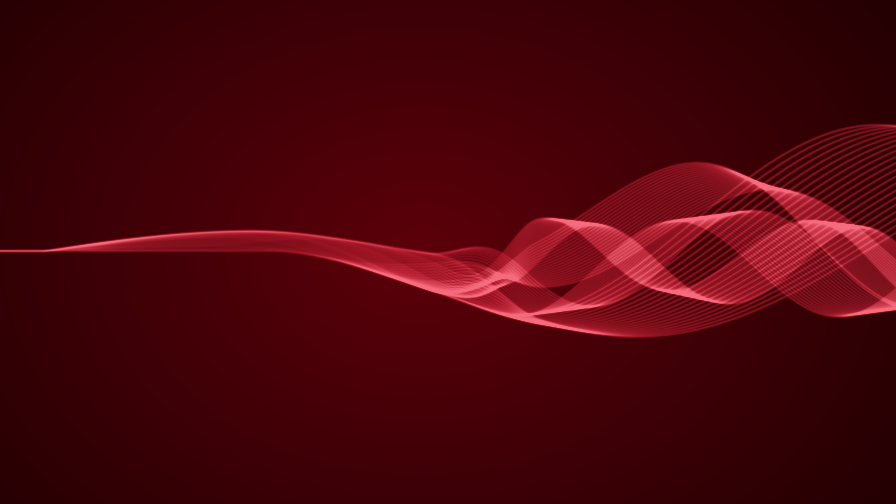
Give the GLSL for this background, as a WebGL 2 fragment shader.

```glsl
#version 300 es
precision highp float;
// Glowing red strands: one thin thread widens into a ribbon and unfurls into woven wave sheets.

uniform vec2 u_resolution;
out vec4 fragColor;

const float PI = 3.14159265;
const int SHEETS = 4;
const int STRANDS = 21;              // strands in each sheet
const float AXIS = 0.502;            // height of the starting thread
const float LINE_WIDTH = 0.0022;     // gaussian radius, in canvas heights
const float THREAD_INK = 0.025;      // ink per strand: thread, ribbon, sheets
const float RIBBON_INK = 0.10;
const float SHEET_INK = 0.68;
const vec2 GLOW_CENTER = vec2(0.47, 0.50);
const vec2 GLOW_SCALE = vec2(1.0, 0.75);
const float GLOW_RADIUS = 0.62;
const vec3 BACK_BRIGHT = vec3(0.36, 0.0, 0.038);
const vec3 BACK_DARK = vec3(0.145, 0.0, 0.010);
const vec3 STRAND_RED = vec3(0.82, 0.14, 0.22);
const vec3 STRAND_PINK = vec3(1.0, 0.49, 0.56);

// Unit wave with its low point at "trough" and its crest "halfPeriod" further on.
float wave(float x, float trough, float halfPeriod) {
    return -cos(PI * (x - trough) / halfPeriod);
}

// Twisted ribbon: strands roll between its upper and lower edges.
float ribbon(float x, float t, float sheet) {
    float rise = sin(0.5 * PI * clamp((x - 0.05) / 0.235, 0.0, 1.0));
    float top = 0.04 * rise - 0.055 * smoothstep(0.28, 0.56, x);
    float bottom = -0.12 * smoothstep(0.30, 0.60, x);
    float roll = PI * t + sheet + 4.0 * smoothstep(0.2, 0.6, x);
    return mix(bottom, top, 0.5 - 0.5 * cos(roll));
}

// Broad sheet: the deep lower bow sweeping to the high right crest.
float sweepSheet(float x, float t) {
    float swing = wave(x, mix(0.71, 0.57, t), mix(0.55, 0.41, t));
    return mix(0.02, 0.06, t) + 0.19 * swing;
}

// Quick ripples through the middle of the weave.
float rippleSheet(float x, float t) {
    float growth = smoothstep(0.62, 0.95, x);
    float swing = wave(x, 0.492 + 0.055 * t, 0.118 + 0.02 * growth);
    return -0.025 * growth - 0.012 * t + mix(0.065, 0.085, growth) * swing;
}

// Upper hump that falls into the right side.
float humpSheet(float x, float t) {
    float fall = smoothstep(0.76, 0.98, x);
    float swing = wave(x, 0.53 + 0.075 * t, 0.255);
    return mix(0.08 - 0.055 * t, 0.0, fall) + mix(0.096, 0.125, fall) * swing;
}

// Lower folds that bound the weave at the right.
float foldSheet(float x, float t) {
    return -0.035 + 0.02 * t + 0.095 * wave(x, 0.575 + 0.085 * t, 0.18);
}

// Strand height above the axis.
float strandHeight(int sheet, float x, float t) {
    float spread;
    if (sheet == 0) spread = sweepSheet(x, t);
    else if (sheet == 1) spread = rippleSheet(x, t);
    else if (sheet == 2) spread = humpSheet(x, t);
    else spread = foldSheet(x, t);
    float unfurl = smoothstep(0.48, 0.60, x);
    return mix(ribbon(x, t, float(sheet)), spread, unfurl);
}

void main() {
    vec2 uv = gl_FragCoord.xy / u_resolution;
    float pixel = 1.0 / u_resolution.y;
    float width = max(LINE_WIDTH, 0.6 * pixel);

    // Soft radial backdrop.
    float radius = length((uv - GLOW_CENTER) * GLOW_SCALE) / GLOW_RADIUS;
    vec3 color = mix(BACK_BRIGHT, BACK_DARK, clamp(radius, 0.0, 1.0));

    // Sum the strands, dividing by the gradient to keep steep lines thin.
    float lines = 0.0;
    for (int sheet = 0; sheet < SHEETS; sheet++) {
        for (int i = 0; i < STRANDS; i++) {
            float t = float(i) / float(STRANDS - 1);
            float offset = uv.y - AXIS - strandHeight(sheet, uv.x, t);
            float slope = max(length(vec2(dFdx(offset), dFdy(offset))), 1e-6);
            float dist = offset / slope * pixel / width;
            lines += exp(-dist * dist);
        }
    }

    // Ink grows as the strands separate; overlaps turn pink.
    float strength = mix(THREAD_INK, RIBBON_INK, smoothstep(0.04, 0.12, uv.x));
    strength = mix(strength, SHEET_INK, smoothstep(0.32, 0.68, uv.x));
    float ink = lines * strength;
    color = mix(color, STRAND_RED, 1.0 - exp(-ink));
    color = mix(color, STRAND_PINK, 0.8 * smoothstep(0.8, 3.0, ink));

    fragColor = vec4(color, 1.0);
}
```
